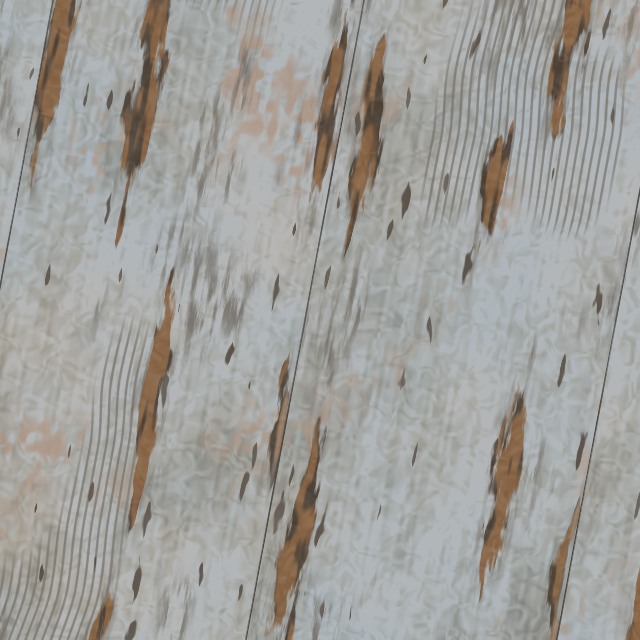
This texture is drawn by a Shadertoy shader. Its source:

```glsl
// Weathered, pale painted planks that lean to the right, with thin dark seams.
// Layers: mottled crinkled paint, worn grain, grooves, small dark flecks and
// long ragged streaks of bare rusty wood, all in coordinates that follow the boards.

const float LEAN = 0.185;          // sideways drift of the boards per unit height
const float PLANK_WIDTH = 0.486;
const float SEAM_START = 0.384;
const float SEAM_HALF = 0.0011;
const float CRINKLE_SCALE = 115.0;
const float GROOVE_COUNT = 78.0;

const vec2 STREAK_CELL = vec2(0.27, 0.44);
const vec2 STREAK_MIN = vec2(0.010, 0.09);   // half width, half length
const vec2 STREAK_MAX = vec2(0.024, 0.23);
const vec2 FLECK_CELL = vec2(0.075, 0.11);
const vec2 FLECK_MIN = vec2(0.003, 0.010);
const vec2 FLECK_MAX = vec2(0.008, 0.042);
const float FLECK_DENSITY = 0.5;

const vec3 PALE_PAINT = vec3(0.69, 0.705, 0.71);
const vec3 MID_PAINT = vec3(0.635, 0.64, 0.62);
const vec3 DULL_PAINT = vec3(0.55, 0.55, 0.53);
const vec3 WORN_GREY = vec3(0.46, 0.44, 0.41);
const vec3 PEACH = vec3(0.68, 0.58, 0.51);
const vec3 RUST = vec3(0.53, 0.385, 0.26);
const vec3 DARK_WOOD = vec3(0.30, 0.255, 0.215);
const vec3 SEAM_DARK = vec3(0.27, 0.26, 0.25);

float hash(vec2 p) {
    vec3 q = fract(p.xyx * 0.1031);
    q += dot(q, q.yzx + 33.33);
    return fract((q.x + q.y) * q.z);
}

float noise(vec2 p) {
    vec2 i = floor(p), f = fract(p);
    f = f * f * (3.0 - 2.0 * f);
    return mix(mix(hash(i), hash(i + vec2(1, 0)), f.x),
               mix(hash(i + vec2(0, 1)), hash(i + vec2(1, 1)), f.x), f.y);
}

float fbm(vec2 p) {
    float sum = 0.0, amp = 0.5;
    for (int i = 0; i < 4; i++) {
        sum += amp * noise(p);
        p = p * 2.03 + 17.3;
        amp *= 0.5;
    }
    return sum / 0.9375;
}

// Scattered spindles: 1 at a centre line, 0 at the rim, negative outside.
float spindles(vec2 p, vec2 cell, vec2 minHalf, vec2 maxHalf, float density, float seed) {
    float best = -2.0;
    vec2 home = floor(p / cell);
    for (int y = -1; y <= 1; y++) {
        for (int x = -1; x <= 1; x++) {
            vec2 id = home + vec2(x, y);
            vec2 jitter = vec2(hash(id + seed), hash(id + seed + 41.7)) - 0.5;
            vec2 halfSize = mix(minHalf, maxHalf, hash(id + seed + 83.1));
            vec2 q = (p - (id + 0.5 + 0.7 * jitter) * cell) / halfSize;
            float field = 1.0 - q.y * q.y - abs(q.x);
            if (hash(id + seed + 127.9) < density) best = max(best, field);
        }
    }
    return best;
}

void mainImage(out vec4 fragColor, in vec2 fragCoord) {
    vec2 p = fragCoord / iResolution.y;
    float pixel = 1.0 / iResolution.y;

    // Board coordinates: x across, y along, shifted from plank to plank
    float across = p.x - LEAN * p.y;
    float plank = (across - SEAM_START) / PLANK_WIDTH;
    vec2 b = vec2(across, p.y + 7.3 * floor(plank));

    // Paint: broad mottling, fine grain and a crinkled surface
    float mottle = fbm(b * vec2(7.0, 4.0) + 3.0);
    float grain = noise(b * vec2(150.0, 16.0));
    vec2 bend = vec2(noise(p * 48.0), noise(p * 48.0 + 71.0));
    float crinkle = noise(p * CRINKLE_SCALE + 3.0 * bend);
    float tone = 0.76 + 1.6 * (mottle - 0.5) + 0.55 * (grain - 0.5) + 0.7 * (crinkle - 0.5);
    vec3 col = mix(DULL_PAINT, MID_PAINT, clamp(tone * 2.0, -0.3, 1.0));
    col = mix(col, PALE_PAINT, clamp(tone * 2.0 - 1.0, 0.0, 1.15));
    col += (fbm(b * 6.0 + 29.0) - 0.5) * vec3(-0.06, 0.0, 0.05);
    float blush = smoothstep(0.56, 0.8, fbm(b * vec2(9.0, 6.0) + 57.0));
    col = mix(col, PEACH, 0.8 * blush * smoothstep(0.3, 0.7, noise(b * vec2(90.0, 60.0))));

    // Ragged fields of the bare wood
    vec2 wavy = b + vec2(0.022 * (noise(vec2(b.y * 9.0, 5.0)) - 0.5), 0.0);
    float rag = fbm(b * vec2(75.0, 15.0) + 11.0) - 0.5;
    float streak = spindles(wavy, STREAK_CELL, STREAK_MIN, STREAK_MAX, 0.92, 9.0) + 2.3 * rag;
    float chip = noise(b * vec2(170.0, 65.0)) - 0.5;
    float fleck = spindles(wavy, FLECK_CELL, FLECK_MIN, FLECK_MAX, FLECK_DENSITY, 23.0) + 1.1 * chip;

    // Worn grain, in patches and around the streaks
    float worn = smoothstep(0.53, 0.72, fbm(b * vec2(11.0, 4.0) + 91.0));
    worn = max(worn, 0.7 * smoothstep(-1.0, 0.2, streak));
    float fibre = smoothstep(0.42, 0.75, fbm(b * vec2(120.0, 20.0) + 37.0));
    col = mix(col, WORN_GREY, 0.9 * worn * fibre);

    // Parallel grooves
    float groovePatch = smoothstep(0.66, 0.8, noise(b * vec2(9.0, 2.6) + 63.0));
    float grooveAxis = abs(fract(wavy.x * GROOVE_COUNT + 0.5 * noise(b * vec2(20.0, 6.0))) - 0.5);
    float groove = 1.0 - smoothstep(0.06, 0.24, grooveAxis);
    col = mix(col, WORN_GREY, 0.7 * groovePatch * groove);

    // Flecks and rusty streaks
    vec3 fleckColor = mix(DARK_WOOD, WORN_GREY, 0.65 * noise(b * vec2(25.0, 12.0)));
    col = mix(col, fleckColor, 0.88 * smoothstep(0.1, 0.6, fleck));
    float rusty = smoothstep(0.3, 0.65, noise(b * vec2(130.0, 22.0) + 13.0) + 0.25 * streak - 0.05);
    vec3 wood = mix(DARK_WOOD, RUST, rusty) + 0.07 * (crinkle - 0.5);
    col = mix(col, wood, 0.93 * smoothstep(0.0, 0.35, streak));

    // Seams with a faint light lip
    float seamSide = (fract(plank + 0.5) - 0.5) * PLANK_WIDTH;
    float lip = exp(-pow((seamSide + 0.006) / 0.004, 2.0));
    col = mix(col, PALE_PAINT, 0.35 * lip);
    float seam = 1.0 - smoothstep(SEAM_HALF - 0.5 * pixel, SEAM_HALF + 0.7 * pixel, abs(seamSide));
    col = mix(col, SEAM_DARK, seam * mix(0.5, 1.0, noise(vec2(b.y * 12.0, 2.0))));

    fragColor = vec4(clamp(col, 0.0, 1.0), 1.0);
}
```
